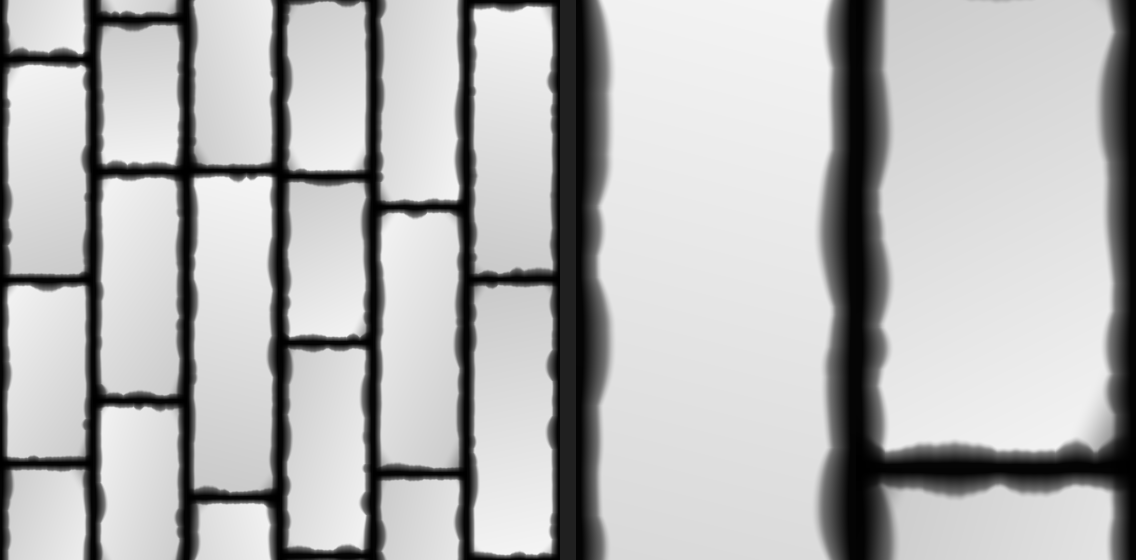
Left, the full canvas; right, a detail of the centre.
Write a Shadertoy shader that draws this texture map.

```glsl
// Six columns of staggered pale planks parted by soft black joints.
// Each plank has a linear sheen; its edges are worn by cellular chips
// that widen the dark border, and its corners by faint sloped wedges.

const float COLUMNS = 6.0;
const float SIDE_BORDER = 0.0150;   // dark border beside a column gap
const float END_BORDER = 0.0115;    // dark border beside a cross joint
const float CHIP_REACH = 0.0125;    // deepest chip beyond the border

// Heights of the cross joints in every column (repeated if only two).
const vec3 JOINTS[6] = vec3[6](
    vec3(0.894, 0.500, 0.172), vec3(0.965, 0.693, 0.284),
    vec3(0.695, 0.111, 0.111), vec3(0.007, 0.685, 0.388),
    vec3(0.630, 0.154, 0.154), vec3(0.501, 0.999, 0.999));

// Angle towards the bright side of the plank hanging below each joint.
const vec3 SHEEN_ANGLES[6] = vec3[6](
    vec3(1.7, 2.2, -0.5), vec3(-1.5, 2.1, 2.6),
    vec3(1.5, 0.6, 0.6), vec3(-1.3, -1.3, -0.6),
    vec3(2.2, -0.6, -0.6), vec3(-1.5, 1.5, 1.5));

vec3 hash3(vec2 p) {
    vec3 q = fract(p.xyx * vec3(0.1031, 0.1030, 0.0973));
    q += dot(q, q.yxz + 33.33);
    return fract((q.xxy + q.yzz) * q.zyx);
}

// Cellular noise along an edge: the highest of the nearby rounded bumps.
float chipDepth(float along, float cells, float seed) {
    float s = along * cells;
    float deepest = 0.0;
    for (int k = -1; k <= 1; k++) {
        float cell = floor(s) + float(k);
        vec3 h = hash3(vec2(mod(cell, cells) + 1.7, seed * 7.3 + 2.1));
        float u = (s - cell - h.x) / mix(0.28, 0.8, h.y);
        deepest = max(deepest, h.z * h.z * (1.0 - u * u));
    }
    return deepest;
}

// Layered sines give the border a slight unevenness; they tile over 0..1.
float waver(float along, float seed) {
    float a = 6.2831853 * along;
    return 0.6 * sin(a * 9.0 + seed * 2.4) + 0.4 * sin(a * 23.0 + seed * 5.1);
}

// Black core, grey slope, then a crisper rise to the plank face.
float borderShade(float dist, float width) {
    float t = dist / width;
    float slope = clamp((t - 0.18) / 0.72, 0.0, 1.0);
    return 0.02 + 0.60 * slope + 0.38 * smoothstep(0.72, 1.06, t);
}

float wornEdge(float dist, float along, float cells, float width, float seed) {
    float chips = max(chipDepth(along, cells, seed),
                      0.55 * chipDepth(along, cells * 2.0, seed + 91.0));
    float worn = width + CHIP_REACH * chips + 0.0006 * waver(along, seed);
    return borderShade(dist, worn);
}

// Straight-edged grey wedge of random size in one plank corner.
float cornerShade(vec2 inset, float seed) {
    vec3 h = hash3(vec2(seed, seed * 3.7 + 11.0));
    vec2 size = mix(vec2(0.022, 0.032), vec2(0.058, 0.110), h.xy);
    float t = inset.x / size.x + inset.y / size.y;
    return mix(mix(0.40, 0.65, h.z), 1.0, smoothstep(0.15, 1.05, t));
}

// Distances to the joint above and below, and the index of the one above.
vec3 findPlank(vec3 joints, float y) {
    vec3 plank = vec3(2.0, 2.0, 0.0);
    for (int k = 0; k < 3; k++) {
        float down = fract(joints[k] - y);
        if (down < plank.x) plank.xz = vec2(down, float(k));
        plank.y = min(plank.y, fract(y - joints[k]));
    }
    return plank;
}

float sheen(vec2 local, float angle) {
    vec2 dir = vec2(cos(angle), sin(angle));
    float t = dot(local, dir) / (abs(dir.x) + abs(dir.y));
    return mix(0.785, 0.965, 0.5 + 0.5 * t);
}

void mainImage(out vec4 fragColor, in vec2 fragCoord) {
    vec2 uv = fragCoord / iResolution.xy;

    // Locate the plank and the distances to its four sides.
    float column = clamp(floor(uv.x * COLUMNS), 0.0, COLUMNS - 1.0);
    float across = uv.x * COLUMNS - column;
    vec3 plank = findPlank(JOINTS[int(column)], uv.y);
    float left = across / COLUMNS;
    float right = (1.0 - across) / COLUMNS;
    float top = plank.x;
    float bottom = plank.y;
    float id = column * 3.0 + plank.z;

    // Plank face.
    vec2 local = vec2(across * 2.0 - 1.0, (bottom - top) / (bottom + top));
    float tone = sheen(local, SHEEN_ANGLES[int(column)][int(plank.z)]);

    // Sloped corners.
    tone *= cornerShade(vec2(left, top), id + 1.0);
    tone *= cornerShade(vec2(right, top), id + 21.0);
    tone *= cornerShade(vec2(left, bottom), id + 41.0);
    tone *= cornerShade(vec2(right, bottom), id + 61.0);

    // Worn dark borders.
    tone *= wornEdge(left, uv.y, 15.0, SIDE_BORDER, column + 3.0);
    tone *= wornEdge(right, uv.y, 15.0, SIDE_BORDER, column + 13.0);
    tone *= wornEdge(top, across, 3.0, END_BORDER, id + 23.0);
    tone *= wornEdge(bottom, across, 3.0, END_BORDER, id + 53.0);

    fragColor = vec4(vec3(tone), 1.0);
}
```
